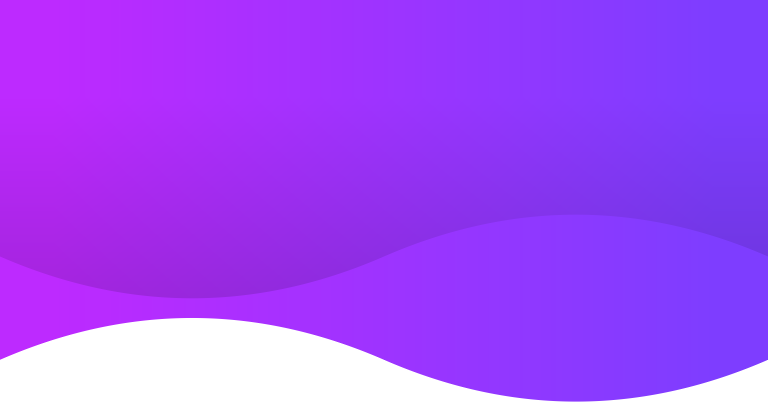
Reproduce this background procedurally as a WebGL 2 fragment shader.

```glsl
#version 300 es
precision highp float;
// Violet gradient banner with a shaded upper panel and a white wave along the foot.

uniform vec2 u_resolution;
out vec4 fragColor;

const vec3 MAGENTA = vec3(0.741, 0.163, 1.0);
const vec3 INDIGO = vec3(0.494, 0.240, 1.0);
const vec3 WHITE = vec3(1.0);

// Alternating parabolic arches: one crest and one trough per unit of x.
float archWave(float x) {
    float t = fract(x * 2.0);
    float side = mod(floor(x * 2.0), 2.0) < 0.5 ? 1.0 : -1.0;
    return side * 4.0 * t * (1.0 - t);
}

// Coverage of the area above a height, softened over one pixel.
float above(float y, float edge, float pixel) {
    return clamp((y - edge) / pixel + 0.5, 0.0, 1.0);
}

// Horizontal blend that stays flat near both sides.
vec3 sideGradient(float x, float margin) {
    float t = clamp((x - margin) / (1.0 - 2.0 * margin), 0.0, 1.0);
    return mix(MAGENTA, INDIGO, t);
}

// Darkness that grows linearly from one height down to another.
float fallingShade(float y, float top, float bottom, float strength) {
    return strength * clamp((top - y) / (top - bottom), 0.0, 1.0);
}

void main() {
    vec2 uv = gl_FragCoord.xy / u_resolution;
    float pixel = 1.0 / u_resolution.y;
    float swell = 0.104 * archWave(uv.x);

    vec3 color = sideGradient(uv.x, 0.07);

    // Upper panel, darkening toward its wavy lower edge
    float panel = above(uv.y, 0.362 - swell, pixel);
    color *= 1.0 - panel * fallingShade(uv.y, 0.76, 0.258, 0.135);

    // White foot
    float foot = 1.0 - above(uv.y, 0.105 + swell, pixel);
    color = mix(color, WHITE, foot);

    fragColor = vec4(color, 1.0);
}
```
